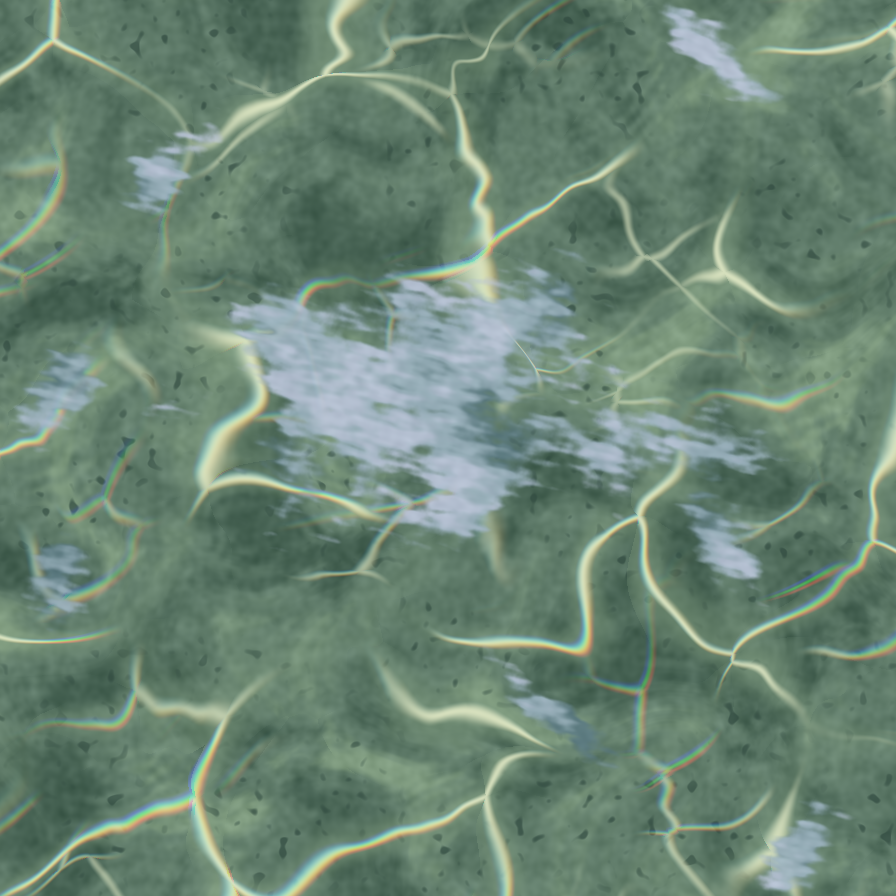
This texture is drawn by a WebGL 1 fragment shader. Its source:

```glsl
precision highp float;
uniform vec2 u_resolution;

vec2 hash2(vec2 p) {
  vec3 q = fract(p.xyx * vec3(0.1031, 0.1030, 0.0973));
  q += dot(q, q.yzx + 33.33);
  return fract((q.xx + q.yz) * q.zy);
}

float corner(vec2 cell, vec2 offset) {
  return dot(hash2(cell + 50.0) * 2.0 - 1.0, offset);
}

float noise(vec2 p) {
  vec2 i = floor(p), f = fract(p);
  vec2 u = f * f * f * (f * (f * 6.0 - 15.0) + 10.0);
  vec2 x = vec2(1.0, 0.0);
  return mix(mix(corner(i, f), corner(i + x, f - x), u.x),
             mix(corner(i + x.yx, f - x.yx), corner(i + 1.0, f - 1.0), u.x), u.y);
}

float fbm(vec2 p) {
  float sum = 0.0, amp = 1.0;
  for (int i = 0; i < 5; i++) {
    sum += amp * noise(p);
    p = mat2(1.6, 1.2, -1.2, 1.6) * p + 3.7;
    amp *= 0.5;
  }
  return sum;
}

// Distance to the border between the two nearest cells
float cellBorder(vec2 p) {
  vec2 base = floor(p), nearA = vec2(9.0), nearB = vec2(9.0);
  for (int y = -1; y <= 1; y++)
    for (int x = -1; x <= 1; x++) {
      vec2 cell = base + vec2(float(x), float(y));
      vec2 d = cell + 0.1 + 0.8 * hash2(cell) - p;
      if (dot(d, d) < dot(nearA, nearA)) { nearB = nearA; nearA = d; }
      else if (dot(d, d) < dot(nearB, nearB)) nearB = d;
    }
  return dot(nearA + nearB, normalize(nearB - nearA)) * 0.5;
}

// Stretches cells along the rising diagonal
vec2 veinSpace(vec2 p) {
  p += 0.13 * vec2(noise(p * 5.0), noise(p * 5.0 + 17.0));
  p += 0.022 * vec2(noise(p * 17.0 + 5.0), noise(p * 17.0 + 31.0));
  return vec2(dot(p, vec2(0.87, 0.5)) * 3.5, dot(p, vec2(-0.5, 0.87)) * 5.2) + 7.0;
}

// x: bright core, y: pale halo
vec2 veins(vec2 p) {
  vec2 q = veinSpace(p);
  float d = cellBorder(q) / 4.4;
  float fine = cellBorder(q * 1.9 + 4.0) / 8.4;
  float width = 0.009 + 0.012 * noise(p * 9.0 + 3.0);
  float shown = smoothstep(-0.16, 0.12, noise(p * 4.5 + 20.0));
  float fineShown = smoothstep(0.0, 0.3, noise(p * 6.0 + 41.0));
  float core = shown * (1.0 - smoothstep(0.0, width, d));
  core = max(core, 0.65 * fineShown * (1.0 - smoothstep(0.0, 0.007, fine)));
  float halo = (0.35 + 0.65 * shown) * (1.0 - smoothstep(0.0, 0.035, d));
  return vec2(core, halo);
}

// Positive inside the central cluster and the scattered leaning flecks
float patchField(vec2 p) {
  vec2 c = p - vec2(0.48, 0.55);
  float field = 0.55 - 0.8 * length(c / vec2(0.28, 0.17)) + 1.1 * noise(p * 7.0 + 9.0);
  vec2 base = floor(p * 4.0);
  for (int y = -1; y <= 1; y++)
    for (int x = -1; x <= 1; x++) {
      vec2 cell = base + vec2(float(x), float(y));
      vec2 r = hash2(cell + 13.0);
      vec2 d = p - (cell + 0.15 + 0.7 * r) / 4.0;
      d.x += d.y * (r.y * 1.8 - 0.7);
      vec2 size = mix(vec2(0.03, 0.04), vec2(0.05, 0.075), hash2(cell + 71.0));
      float fleck = 0.6 - 0.75 * length(d / size);
      field = max(field, fleck - step(0.75, fract(r.x * 7.0 + r.y * 3.0)));
    }
  return field;
}

void main() {
  vec2 p = gl_FragCoord.xy / u_resolution.y;

  // Mottled green stone with faint growth rings
  vec2 warp = vec2(noise(p * 6.0 + 2.0), noise(p * 6.0 + 11.0));
  float tone = fbm(p * 6.0 + warp * 1.2);
  float rings = sin(cellBorder(veinSpace(p)) * 55.0 + 9.0 * noise(p * 8.0));
  tone += 0.07 * rings * smoothstep(-0.1, 0.3, noise(p * 5.0 + 60.0));
  vec3 color = mix(vec3(0.27, 0.38, 0.32), vec3(0.38, 0.49, 0.42), smoothstep(-0.35, 0.08, tone));
  color = mix(color, vec3(0.50, 0.61, 0.50), smoothstep(0.05, 0.5, tone));
  color += 0.07 * noise(p * vec2(38.0, 46.0)) + 0.06 * noise(p * 95.0);

  // Dark specks
  float specks = smoothstep(0.22, 0.42, noise(p * 68.0 + 8.0));
  specks *= smoothstep(-0.2, 0.25, noise(p * 7.0 + 33.0));
  color = mix(color, vec3(0.19, 0.29, 0.25), 0.7 * specks);

  // Cream veins, fringed blue above left and amber below right
  vec2 shift = vec2(0.0035, -0.0035) * smoothstep(-0.25, 0.35, noise(p * 5.0 + 80.0));
  vec2 vein = veins(p);
  vec3 core = vec3(veins(p - shift).x, vein.x, veins(p + shift).x);
  color = mix(color, vec3(0.52, 0.63, 0.51), 0.55 * vein.y);
  color = mix(color, vec3(0.88, 0.91, 0.77), 0.9 * core);

  // Lavender patches with brushed, ragged edges
  vec2 brush = vec2(dot(p, vec2(0.97, -0.24)), dot(p, vec2(0.24, 0.97)));
  float streak = noise(brush * vec2(16.0, 62.0)) + 0.6 * noise(brush * vec2(45.0, 130.0) + 5.0);
  float ragged = patchField(p + 0.014 * warp) + 0.5 * streak + 0.35 * fbm(p * 18.0);
  float cover = smoothstep(-0.04, 0.32, ragged);
  float light = fbm(p * 8.0 + 25.0) + 0.4 * streak + 0.45 * ragged;
  vec3 film = mix(vec3(0.36, 0.48, 0.51), vec3(0.60, 0.69, 0.74), smoothstep(-0.4, 0.1, light));
  film = mix(film, vec3(0.73, 0.77, 0.85), smoothstep(0.05, 0.55, light));
  film += 0.06 * noise(brush * vec2(70.0, 110.0));
  color = mix(color, film, 0.92 * cover);

  gl_FragColor = vec4(color, 1.0);
}
```
